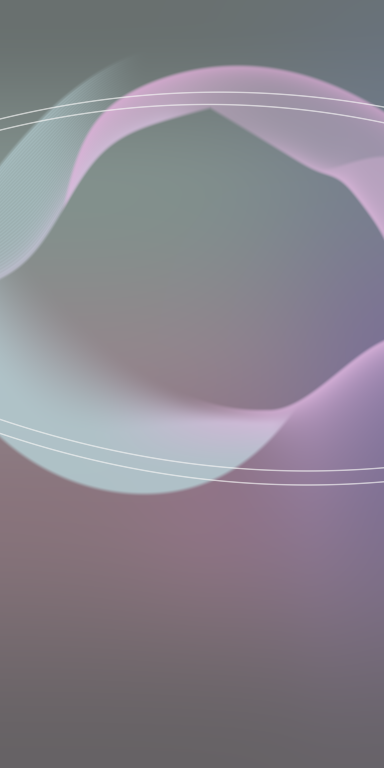
Write a WebGL 2 fragment shader that draws this background.

```glsl
#version 300 es
precision highp float;
// Translucent ribbons twisting into a loop over a soft dusk gradient.
// Each ribbon is the area between two analytic edge curves y = f(x), with a
// glow decaying inwards from its rim; thin white arcs cross the loop.
// Space: x runs 0..1 and y runs 0..2 from the lower left corner.

#define PINK vec3(0.89, 0.73, 0.88)
#define ICE vec3(0.71, 0.81, 0.83)
#define LILAC vec3(0.83, 0.77, 0.88)
#define VIOLET vec3(0.46, 0.42, 0.59)
#define RIM_WIDTH 0.024
#define EDGE_SOFT 0.007
#define ARC_WIDTH 0.0016
#define ARC_ALPHA 0.68
#define VEIL_LINES 34.0

uniform vec2 u_resolution;
out vec4 fragColor;

// Edge curves of the ribbons
float crestEdge(float x) {
    float d = x - 0.62;
    return 1.828 - 0.83 * d * d - 0.193 * exp(-22.0 * (x - 0.169));
}

float innerLeft(float x) {
    return 1.421 + 0.25 * x + 0.161 * tanh((x - 0.167) / 0.11);
}

float innerRight(float x) {
    float d = x - 0.89;
    return 1.719 - 0.6 * (x - 0.547) + 0.022 * exp(-d * d / 0.003)
         - 0.065 * exp(20.0 * (x - 1.0));
}

float veilEdge(float x) {
    return 1.57 + 1.27 * x - 1.28 * x * x;
}

float bowlEdge(float x) {
    float d = x - 0.375;
    return 0.7135 + d * d * (1.0 + 0.45 * d + 1.6 * d * d);
}

float saddleEdge(float x) {
    float s = x - 0.68, left = min(s, 0.0);
    return 0.931 + 1.05 * left * left + 0.195 * smoothstep(0.02, 0.38, s);
}

// Turns a height difference into an approximate distance to its zero line
float toDistance(float h) {
    float slope = length(vec2(dFdx(h), dFdy(h))) * u_resolution.y * 0.5;
    return h / max(slope, 0.001);
}

float cover(float d) {
    return smoothstep(-EDGE_SOFT, EDGE_SOFT, d);
}

float rim(float d, float width) {
    return cover(d) * exp(-max(d, 0.0) / width);
}

float blob(vec2 p, vec2 center, vec2 size) {
    vec2 q = (p - center) / size;
    return exp(-dot(q, q));
}

// Thin parabolic arc: apex position and curvature
float arc(vec2 p, vec2 apex, float bend) {
    float x = p.x - apex.x;
    float d = abs(toDistance(p.y - apex.y - bend * x * x));
    float aa = 1.0 / u_resolution.x;
    return 1.0 - smoothstep(ARC_WIDTH - 0.5 * aa, ARC_WIDTH + 0.7 * aa, d);
}

vec3 backdrop(vec2 p) {
    vec3 c = mix(vec3(0.40, 0.385, 0.395), vec3(0.535, 0.455, 0.485), smoothstep(0.0, 0.72, p.y));
    c = mix(c, vec3(0.575, 0.53, 0.55), smoothstep(0.65, 1.12, p.y));
    c = mix(c, vec3(0.51, 0.565, 0.55), smoothstep(1.0, 1.5, p.y));
    c = mix(c, vec3(0.41, 0.44, 0.435), smoothstep(1.5, 1.95, p.y));
    c = mix(c, vec3(0.60, 0.46, 0.55), 0.6 * blob(p, vec2(0.62, 0.72), vec2(0.3, 0.28)));
    c = mix(c, VIOLET, 0.85 * blob(p, vec2(1.08, 0.95), vec2(0.36, 0.62)));
    return mix(c, vec3(0.41, 0.46, 0.53), 0.55 * blob(p, vec2(1.1, 1.75), vec2(0.4, 0.35)));
}

void main() {
    vec2 p = gl_FragCoord.xy / u_resolution * vec2(1.0, 2.0);
    float x = p.x, y = p.y;
    float left = innerLeft(x), veilTop = veilEdge(x);

    // Signed distances, positive inside the ribbon
    float inLeft = toDistance(y - left);
    float inRight = toDistance(y - innerRight(x));
    float underCrest = toDistance(crestEdge(x) - y);
    float underVeil = toDistance(veilTop - y);
    float overBowl = toDistance(y - bowlEdge(x));
    float underSaddle = toDistance(saddleEdge(x) - y);
    float underFold = toDistance(1.552 + 0.04 * smoothstep(0.8, 1.0, x) - y);
    float inner = max(cover(inLeft), cover(inRight));
    vec3 col = backdrop(p);

    // Lower right ribbon: violet glow falling away from the saddle
    float glow = cover(underSaddle) * exp(-max(underSaddle, 0.0) / 0.16) * smoothstep(0.58, 0.85, x);
    col = mix(col, vec3(0.77, 0.63, 0.81), 0.72 * glow);

    // Lower bowl: soft on its upper left, crisp towards the saddle
    float fade = mix(0.25, 0.04, smoothstep(0.05, 0.64, x));
    float bowl = smoothstep(-0.006, fade, underSaddle) * cover(overBowl) * cover(-inLeft);
    bowl *= 1.0 - smoothstep(0.70, 0.83, x);
    vec3 bowlTint = mix(ICE, LILAC, smoothstep(0.2, 0.6, x) * smoothstep(0.75, 0.93, y));
    col = mix(col, bowlTint, 0.84 * bowl);
    col = mix(col, PINK, 0.7 * rim(underSaddle, RIM_WIDTH * 1.3) * smoothstep(0.46, 0.72, x));

    // Left veil with fine lines that follow its edges
    float veil = cover(inLeft) * cover(underVeil) * (1.0 - smoothstep(0.08, 0.39, x));
    float lines = sin(6.2832 * VEIL_LINES * (y - left) / max(veilTop - left, 0.05));
    col = mix(col, ICE, veil * (0.56 + 0.06 * lines + 0.12 * rim(underVeil, RIM_WIDTH)));

    // Upper ribbon with a folded lobe on its right
    float ribbon = inner * cover(underCrest);
    col = mix(col, PINK, ribbon * mix(0.64, 0.34, smoothstep(0.3, 0.75, x)));
    col = mix(col, PINK, 0.35 * inner * cover(underFold) * smoothstep(0.78, 0.92, x));
    col = mix(col, vec3(0.90, 0.68, 0.86), 0.6 * inner * rim(underCrest, RIM_WIDTH * 1.4));
    col = mix(col, LILAC, 0.6 * rim(inLeft, RIM_WIDTH) * (1.0 - smoothstep(0.4, 0.55, x)));
    col = mix(col, PINK, 0.7 * rim(inRight, RIM_WIDTH) * smoothstep(0.58, 0.85, x));

    // White arcs in two pairs, the upper one bending down at its ends
    float arcs = max(arc(p, vec2(0.573, 1.760), -0.213), arc(p, vec2(0.542, 1.728), -0.228));
    arcs = max(arcs, max(arc(p, vec2(0.80, 0.7735), 0.21), arc(p, vec2(0.80, 0.737), 0.21)));
    col = mix(col, vec3(0.95), ARC_ALPHA * arcs);

    fragColor = vec4(col, 1.0);
}
```
